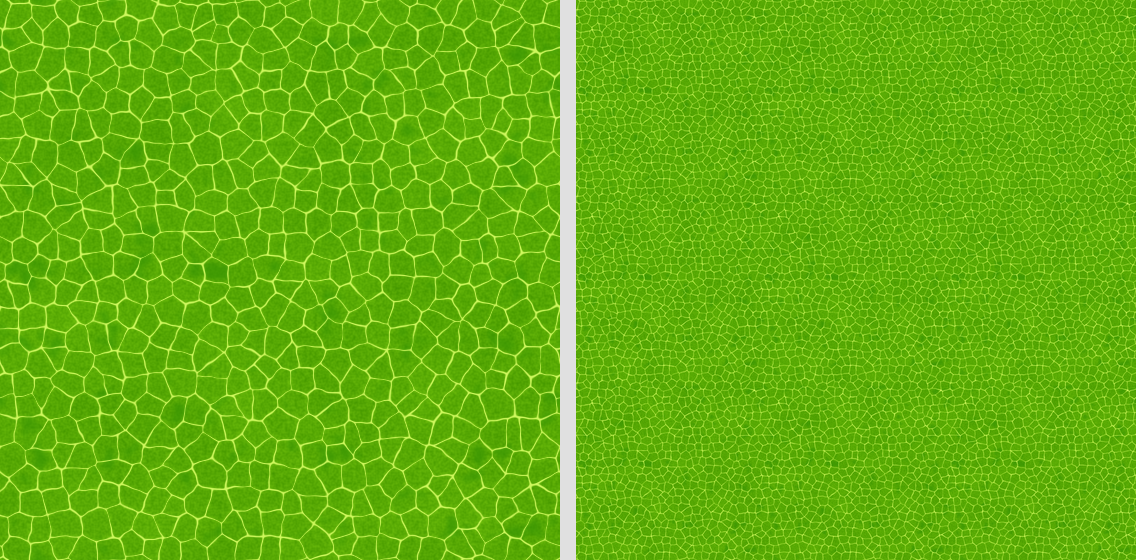
Left, the tile; right, the same tile 3 across and 3 down.
Write a WebGL 1 fragment shader that draws this texture.

```glsl
precision highp float;
// Leaf tissue: a tiling net of thin yellow veins around irregular green cells.
// Veins come from distances to the borders of a wrapped, staggered Voronoi grid;
// wrapped gradient noise adds the grain, the dark stains and the vein thickness.
uniform vec2 u_resolution;

const float CELLS = 24.0; // cells across the canvas, even so that staggered rows wrap

vec2 hash2(vec2 p) {
  vec2 q = vec2(dot(p, vec2(127.1, 311.7)), dot(p, vec2(269.5, 183.3)));
  return fract(sin(q) * 43758.55);
}

// Slope of one lattice corner, seen from offset d
float corner(vec2 lattice, vec2 d, float period) {
  float angle = 6.28319 * hash2(mod(lattice, period)).x;
  return dot(vec2(cos(angle), sin(angle)), d);
}

// Gradient noise with a whole number of periods over the canvas
float noise(vec2 uv, float period) {
  vec2 p = uv * period;
  vec2 i = floor(p);
  vec2 f = p - i;
  vec2 s = f * f * f * (f * (f * 6.0 - 15.0) + 10.0);
  vec2 e = vec2(1.0, 0.0);
  float low = mix(corner(i, f, period), corner(i + e, f - e, period), s.x);
  float high = mix(corner(i + e.yx, f - e.yx, period),
                   corner(i + e.xx, f - e.xx, period), s.x);
  return mix(low, high, s.y);
}

// Jittered centre of a cell, alternate rows shifted by half a cell
vec2 cellCentre(vec2 cell) {
  vec2 jitter = hash2(mod(cell, CELLS) + 7.0) - 0.5;
  return cell + 0.5 + vec2(0.5 * mod(cell.y, 2.0), 0.0) + 0.76 * jitter;
}

// x: distance to the border with filled corners, y: random value of the cell
vec2 tissue(vec2 p) {
  vec2 base = floor(p);
  vec2 home = base;
  vec2 toHome = vec2(0.0);
  float nearest = 9.0;
  for (int y = -2; y <= 2; y++) {
    for (int x = -2; x <= 2; x++) {
      vec2 cell = base + vec2(x, y);
      vec2 d = cellCentre(cell) - p;
      if (dot(d, d) < nearest) {
        nearest = dot(d, d);
        toHome = d;
        home = cell;
      }
    }
  }
  // Smooth minimum over the bisectors between the home cell and its neighbours
  float sum = 0.0;
  for (int y = -2; y <= 2; y++) {
    for (int x = -2; x <= 2; x++) {
      vec2 d = cellCentre(base + vec2(x, y)) - p;
      vec2 across = d - toHome;
      if (dot(across, across) > 0.0001) {
        sum += exp(-38.0 * dot(0.5 * (d + toHome), normalize(across)));
      }
    }
  }
  return vec2(-log(sum) / 38.0, hash2(mod(home, CELLS) + 31.0).y);
}

void main() {
  vec2 uv = gl_FragCoord.xy / u_resolution;
  float pixel = CELLS / u_resolution.y;

  // Cells with slightly wavering borders
  vec2 waver = vec2(noise(uv, 50.0), noise(uv + 0.37, 50.0));
  vec2 cell = tissue(uv * CELLS + 0.09 * waver);
  float edge = cell.x;

  // Green flesh: fine grain, broad shade and a small tint per cell
  float grain = noise(uv, 230.0) + 0.8 * noise(uv + 0.21, 117.0);
  float shade = noise(uv, 6.0) + 0.6 * noise(uv + 0.43, 19.0);
  vec3 color = vec3(0.337, 0.658, 0.014);
  color += vec3(0.062, 0.056, 0.022) * grain;
  color += vec3(0.030, 0.028, 0.008) * (shade + 0.5 * (cell.y - 0.5));

  // Cooler dark stains, stronger in some cells
  float stain = noise(uv + 0.11, 15.0) + 0.5 * noise(uv + 0.67, 41.0);
  stain = smoothstep(0.2, 0.75, stain + 0.3 * (cell.y - 0.5));
  color = mix(color, vec3(0.21, 0.58, 0.01), 0.65 * stain);

  // Faint glow beside the veins, then the veins themselves
  color += vec3(0.055, 0.05, 0.02) * exp(-14.0 * max(edge, 0.0));
  float width = 0.021 + 0.032 * noise(uv + 0.53, 31.0);
  float soft = max(0.8 * pixel, 0.022);
  float vein = 1.0 - smoothstep(width - soft, width + soft, edge);
  color = mix(color, vec3(0.84, 0.99, 0.39), 0.93 * vein);

  gl_FragColor = vec4(clamp(color, 0.0, 1.0), 1.0);
}
```
